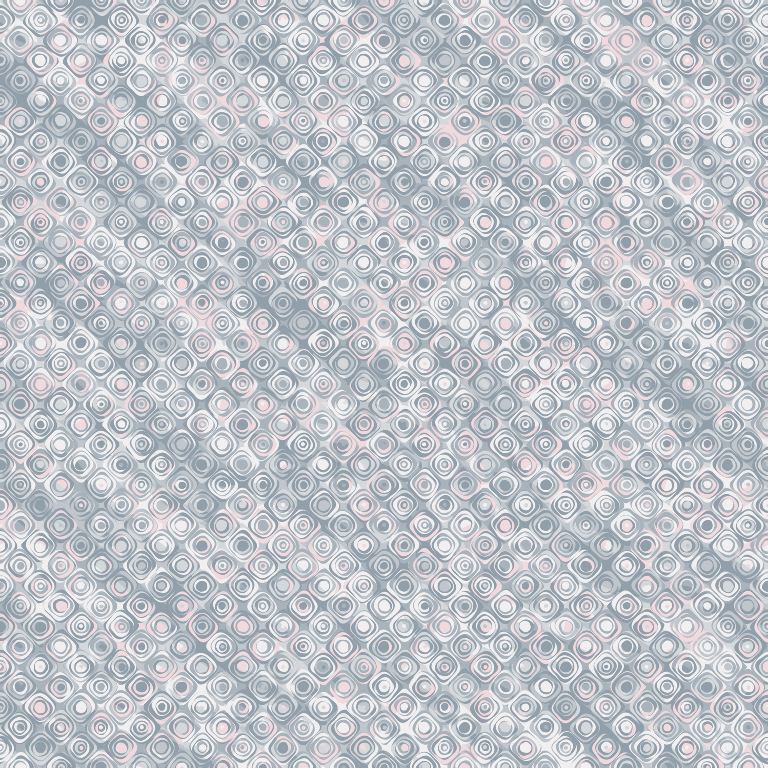
Give the GLSL for this pattern, as a Shadertoy shader.

```glsl
#define REPEATS 19.0
#define RINGS 8
#define WOBBLE 0.085
#define DRIFT 0.075
#define CONTRAST 0.29
#define STREAK 0.17
#define SLATE vec3(0.570, 0.622, 0.665)
#define STEEL vec3(0.660, 0.702, 0.738)
#define MIST vec3(0.752, 0.775, 0.800)
#define PALE vec3(0.830, 0.848, 0.858)
#define CHALK vec3(0.945, 0.938, 0.938)
#define BLUSH vec3(0.940, 0.855, 0.870)

const float TAU = 6.2831853;

float hash(vec3 p) {
    p = fract(p * vec3(0.1031, 0.1130, 0.0973));
    p += dot(p, p.yzx + 33.33);
    return fract((p.x + p.y) * p.z);
}

float wave(vec2 p, vec2 cycles, float phase) {
    return sin(TAU * dot(p, cycles) + phase);
}

// Falling diagonal streaks, seamless over the unit square
float streaks(vec2 p) {
    float bend = wave(p, vec2(2.0, -1.0), 0.7) + 0.7 * wave(p, vec2(1.0, -3.0), 2.1);
    float s = 0.40 * wave(p, vec2(3.0, 4.0), 1.0 + bend);
    s += 0.45 * wave(p, vec2(5.0, 6.0), 2.6 - 1.2 * bend);
    s += 0.35 * wave(p, vec2(9.0, 11.0), 4.0 + 1.7 * bend);
    s += 0.30 * wave(p, vec2(19.0, 23.0), 3.0 * bend);
    return s;
}

// Tone to flat inks; blush replaces some of the lightest
vec3 ink(float tone, float blush) {
    const float soft = 0.008;
    vec3 c = mix(SLATE, STEEL, smoothstep(-soft, soft, tone - 0.21));
    c = mix(c, MIST, smoothstep(-soft, soft, tone - 0.42));
    c = mix(c, PALE, smoothstep(-soft, soft, tone - 0.57));
    vec3 light = mix(CHALK, BLUSH, smoothstep(0.67, 0.69, blush));
    return mix(c, light, smoothstep(-soft, soft, tone - 0.70));
}

// Rounded square at the rim, circle near the centre
float roundedLength(vec2 q, float power) {
    vec2 a = pow(abs(q) + 1e-5, vec2(power));
    return pow(a.x + a.y, 1.0 / power);
}

void mainImage(out vec4 fragColor, in vec2 fragCoord) {
    vec2 p = fragCoord / iResolution.y;
    float pixel = REPEATS * 1.41421 / iResolution.y;

    // Grid turned by 45 degrees: staggered diamond cells
    vec2 grid = REPEATS * vec2(p.x + p.y, p.x - p.y);
    vec2 cell = floor(grid);
    vec2 local = fract(grid) - 0.5;

    float streak = streaks(p);
    float blushField = 0.5 + 0.3 * wave(p, vec2(4.0, 5.0), 5.0 * wave(p, vec2(3.0, -2.0), 1.0));

    // Ground showing as stars around each cell corner
    float star = hash(vec3(floor(grid + 0.5), 57.0)) - 0.5;
    vec3 color = ink(0.48 + 1.6 * STREAK * streak + 0.5 * star, blushField);

    // Rings painted from the rim inwards
    float side = hash(vec3(cell, 91.0)) < 0.68 ? -1.0 : 1.0;
    for (int i = 0; i < RINGS; i++) {
        float inward = float(i) / float(RINGS - 1);
        vec3 seed = vec3(cell, float(i) * 7.0 + 3.0);
        float h0 = hash(seed);
        float h1 = hash(seed + 17.0);
        float h2 = hash(seed + 41.0);

        vec2 q = local - DRIFT * (vec2(h1, h2) - 0.5) * (1.0 - 0.5 * inward);
        float angle = atan(q.y, q.x + 1e-5);
        float wobble = 0.5 * sin(2.0 * angle + TAU * h0) + 0.3 * sin(3.0 * angle + TAU * h2);
        wobble += 0.2 * sin(5.0 * angle + TAU * h1);
        float radius = mix(0.51, 0.07, inward) * (1.0 + WOBBLE * wobble);
        float dist = roundedLength(q, mix(3.6, 2.0, smoothstep(0.0, 0.65, inward))) - radius;

        // Some cells keep a plain centre
        float shown = inward > 0.8 ? step(0.5, h1) : 1.0;
        float cover = shown * (1.0 - smoothstep(-0.45 * pixel, 0.45 * pixel, dist));
        float tone = 0.47 + STREAK * streak + CONTRAST * side + 0.34 * (h0 - 0.5);
        color = mix(color, ink(tone, 0.55 * blushField + 0.6 * h2), cover);
        side = -side;
    }

    fragColor = vec4(color, 1.0);
}
```
